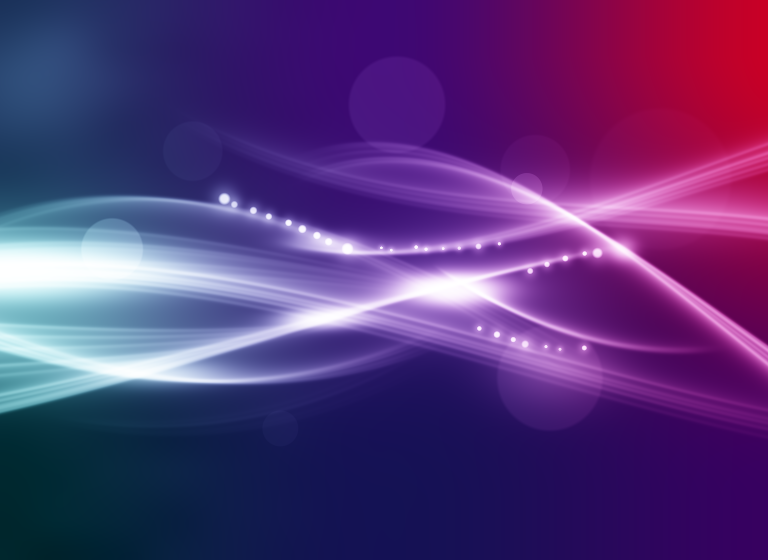
Reproduce this background procedurally as a Shadertoy shader.

```glsl
// Silky ribbons of light weaving across a teal, violet and crimson backdrop.
// Each ribbon is a fan of cubic curves, sharp on one side and soft on the other;
// flares, beads and pale discs are added, then all light rolls off to white.

const int STRANDS = 5;
const float EDGE = .004;      // half width of a strand's sharp side
const float CORE = .7;        // brightness of the thin line in each strand
const float GAIN = .68;       // overall ribbon brightness
const float WHITENING = .2;   // how quickly strong light turns white
const float MIST = .12;

const vec3 TOP_LEFT = vec3(.10, .19, .35), TOP_MID = vec3(.24, .03, .45);
const vec3 TOP_RIGHT = vec3(.80, 0, .14), LOW_LEFT = vec3(0, .17, .20);
const vec3 LOW_MID = vec3(.08, .07, .33), LOW_RIGHT = vec3(.22, 0, .38);
const vec3 CYAN = vec3(.42, .95, 1.05), LAVENDER = vec3(.55, .56, 1);
const vec3 VIOLET = vec3(.72, .40, 1), PINK = vec3(1, .30, .74);

// Flares: centre, radii; then strength
const vec4 FLARES[11] = vec4[11](
  vec4(0, .515, .18, .045), vec4(0, .5, .3, .13), vec4(.59, .483, .06, .025),
  vec4(.59, .48, .15, .08), vec4(.42, .43, .05, .016), vec4(.21, .335, .08, .022),
  vec4(.81, .555, .018, .02), vec4(.82, .62, .22, .06), vec4(.42, .565, .05, .016),
  vec4(.72, .35, .08, .07), vec4(0, .38, .3, .08));
const float POWER[11] = float[11](2.4, .5, 2.8, .5, 2., .9, 1.2, .4, .8, .4, .6);

// Discs: centre, radius, opacity
const vec4 DISCS[8] = vec4[8](
  vec4(.517, .813, .086, .11), vec4(.251, .73, .053, .05), vec4(.697, .697, .062, .06),
  vec4(.86, .68, .126, .04), vec4(.146, .555, .055, .25), vec4(.716, .325, .094, .1),
  vec4(.365, .235, .032, .04), vec4(.686, .663, .028, .2));

float hash(vec2 p) { return fract(sin(dot(p, vec2(127.1, 311.7))) * 43758.5453); }

float noise(vec2 p) {
  vec2 i = floor(p), f = fract(p);
  f = f * f * (3. - 2. * f);
  return mix(mix(hash(i), hash(i + vec2(1, 0)), f.x),
             mix(hash(i + vec2(0, 1)), hash(i + 1.), f.x), f.y);
}

vec3 across(vec3 left, vec3 middle, vec3 right, float x) {
  return mix(mix(left, middle, smoothstep(0., .5, x)), right, smoothstep(.5, 1.05, x));
}

// span: x range; ys: curve heights; fan: spread at both ends;
// soft: falloff, negative when it fades downward; gain: start, middle, end
float ribbon(vec2 p, vec2 span, vec4 ys, vec2 fan, float soft, vec3 gain) {
  float t = (p.x - span.x) / (span.y - span.x), s = 1. - t, light = 0.;
  if (t < 0. || t > 1.) return 0.;
  float y = dot(ys, vec4(s * s * s, 3. * s * s * t, 3. * s * t * t, t * t * t));
  for (int i = 0; i < STRANDS; i++) {
    float k = float(i) / float(STRANDS - 1), seed = hash(vec2(k, ys.x));
    k += .25 * (seed - .5);
    float d = (p.y - y - k * mix(fan.x, fan.y, t)) * sign(soft);
    float veil = exp(-max(d, 0.) / abs(soft)) * smoothstep(-EDGE, EDGE, d);
    light += (.3 + .7 * seed) * (veil + CORE * exp(-d * d / (EDGE * EDGE)));
  }
  // Taper only the ends that lie inside the canvas
  vec2 inside = vec2(t + step(span.x, 0.), s + step(1., span.y));
  vec2 taper = smoothstep(vec2(0), vec2(.2), inside);
  return GAIN * taper.x * taper.y * light * dot(gain, vec3(s * s, 2. * s * t, t * t));
}

// Glowing dots along a bowed line from a to b
float beads(vec2 p, vec2 a, vec2 b, float bow, int count, float size) {
  float light = 0.;
  for (int i = 0; i < count; i++) {
    float seed = hash(vec2(i, a.x * 9.));
    float t = (float(i) + .2 + .6 * seed) / float(count);
    vec2 c = mix(a, b, t) + vec2(0, bow * t * (1. - t) + .006 * (seed - .5));
    float r = size * (.4 + .6 * hash(vec2(a.y, i)));
    float d = length((p - c) * vec2(iResolution.x / iResolution.y, 1)) / r;
    light += (1. + seed) * smoothstep(1.2, .5, d) + .5 * exp(-d * d / 5.);
  }
  return light;
}

void mainImage(out vec4 fragColor, in vec2 fragCoord) {
  vec2 p = fragCoord / iResolution.xy;

  // Backdrop and mist
  float slant = p.x + .2 * min(p.y - .9, 0.) * p.x;
  vec3 color = mix(across(LOW_LEFT, LOW_MID, LOW_RIGHT, p.x),
                   across(TOP_LEFT, TOP_MID, TOP_RIGHT, slant), smoothstep(.1, .9, p.y));
  float mist = .65 * noise(p * 6.) + .35 * noise(p * 13. + 5.) - .5;
  color += MIST * mist * vec3(.6, .8, 1) * smoothstep(.6, 0., p.x);
  vec2 haze = p - vec2(.06, .86);
  color += vec3(.08, .11, .12) * exp(-90. * dot(haze, haze));

  // Ribbons crossing on the right
  float light = ribbon(p, vec2(.35, 1), vec4(.7, .854, .585, .35), vec2(-.05, .03), -.016, vec3(0, .7, 1.2));
  light += ribbon(p, vec2(.35, 1), vec4(.565, .5, .638, .742), vec2(.01, -.05), .014, vec3(.4, .6, .7));
  light += ribbon(p, vec2(.18, 1), vec4(.82, .58, .62, .575), vec2(.02, .03), .025, vec3(0, .3, .7));
  light += ribbon(p, vec2(.56, .97), vec4(.53, .4, .345, .378), vec2(0, .012), .01, vec3(.8, .3, 0));
  // Long ribbons joining both sides
  light += ribbon(p, vec2(0, .8), vec4(.617, .733, .517, .285), vec2(-.02, .05), -.022, vec3(.2, .7, .1));
  light += ribbon(p, vec2(0, .84), vec4(.262, .35, .5, .57), vec2(.03, -.01), .013, vec3(.8, .9, .3));
  light += ribbon(p, vec2(0, 1), vec4(.49, .517, .32, .222), vec2(.03, .04), .018, vec3(1.2, .6, .2));
  // Veils fanning out on the left
  light += ribbon(p, vec2(0, .62), vec4(.404, .3, .27, .41), vec2(-.03, .04), .016, vec3(.9, .6, 0));
  light += ribbon(p, vec2(0, .48), vec4(.42, .41, .4, .435), vec2(-.1, 0), -.014, vec3(.8, .5, .1));
  light += ribbon(p, vec2(0, .6), vec4(.6, .61, .54, .48), vec2(-.1, -.01), -.03, vec3(.3, .3, 0));
  light += ribbon(p, vec2(.03, .6), vec4(.26, .19, .22, .38), vec2(.01, .05), .02, vec3(0, .12, 0));

  // Flares
  for (int i = 0; i < 11; i++) {
    vec2 q = (p - FLARES[i].xy) / FLARES[i].zw;
    light += POWER[i] * exp(-dot(q, q));
  }

  // Strings of beads
  light += beads(p, vec2(.28, .65), vec2(.46, .55), .01, 9, .011);
  light += beads(p, vec2(.48, .555), vec2(.66, .565), -.01, 8, .006);
  light += beads(p, vec2(.68, .51), vec2(.79, .55), .03, 5, .009);
  light += beads(p, vec2(.61, .42), vec2(.77, .378), -.05, 7, .007);

  // Pale discs
  for (int i = 0; i < 8; i++) {
    vec2 q = (p - DISCS[i].xy) * vec2(iResolution.x / iResolution.y, 1);
    light += DISCS[i].w * smoothstep(1.04, .96, length(q) / DISCS[i].z);
  }

  // Tint by position, then roll off to white
  vec3 tint = mix(CYAN, LAVENDER, smoothstep(0., .36, p.x));
  tint = mix(tint, VIOLET, smoothstep(.3, .6, p.x));
  tint = mix(tint, PINK, smoothstep(.55, .95, p.x));
  color = 1. - (1. - color) * exp(-tint * light - WHITENING * light * light);
  fragColor = vec4(clamp(color, 0., 1.), 1);
}
```
